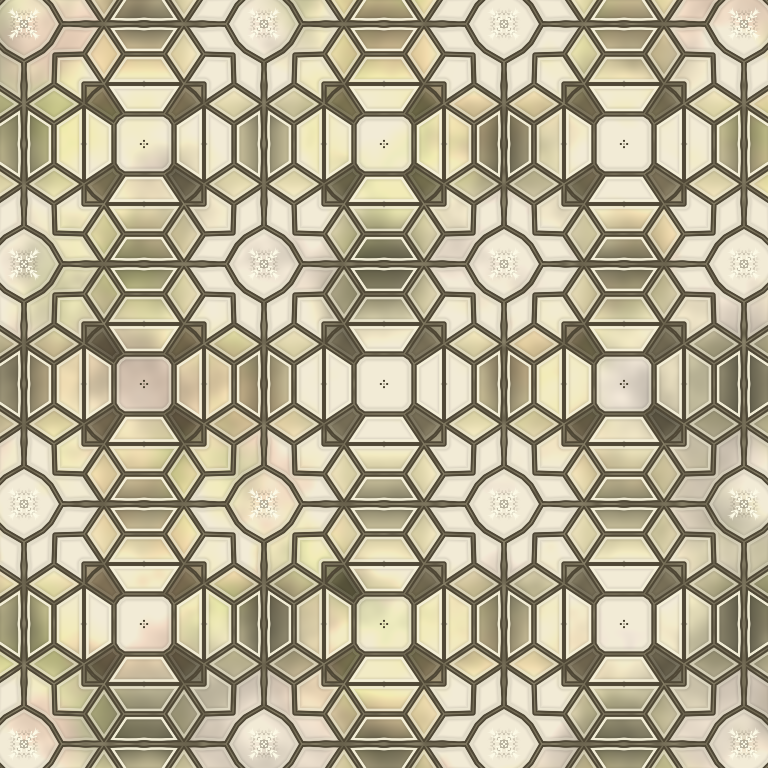
Reproduce this pattern procedurally as a Shadertoy shader.

```glsl
float hash(vec2 p) {
    vec3 h = fract(vec3(p.xyx) * 0.1031);
    h += dot(h, h.yzx + 33.33);
    return fract((h.x + h.y) * h.z);
}

float noise(vec2 p) {
    vec2 i = floor(p), f = fract(p);
    f = f * f * (3.0 - 2.0 * f);
    return mix(mix(hash(i), hash(i + vec2(1, 0)), f.x),
               mix(hash(i + vec2(0, 1)), hash(i + vec2(1, 1)), f.x), f.y);
}

float fbm(vec2 p) {
    float sum = 0.0, amp = 0.5;
    for (int i = 0; i < 4; i++) {
        sum += amp * noise(p);
        p = mat2(1.6, 1.2, -1.2, 1.6) * p + 7.3;
        amp *= 0.5;
    }
    return sum / 0.94;
}

float segment(vec2 p, vec2 a, vec2 b) {
    vec2 ab = b - a;
    return length(p - a - ab * clamp(dot(p - a, ab) / dot(ab, ab), 0.0, 1.0));
}

// Distance to the lead lines inside one folded eighth of a tile
float leadDistance(vec2 w) {
    float wave = abs(mod(w.x + 30.0, 60.0) - 30.0);
    vec2 hexP = vec2(w.x < 30.0 ? 60.0 - w.x : wave, w.y);
    vec2 rhombP = vec2(w.x < 60.0 ? w.x - 60.0 : wave, w.y);
    float d = segment(hexP, vec2(0, 40), vec2(30, 20));
    d = min(d, segment(hexP, vec2(30, 0), vec2(30, 20)));
    d = min(d, segment(rhombP, vec2(0, 40), vec2(30, 60)));
    d = min(d, segment(w, vec2(30, 20), vec2(26, 26)));
    d = min(d, segment(w, vec2(60, 40), vec2(60, 60)));
    d = min(d, segment(w, vec2(60, 40), vec2(51, 51)) + 0.8);
    d = min(d, segment(w, vec2(90, 60), vec2(89, 89)));
    d = min(d, segment(w, vec2(120, 82), vec2(101, 93)));
    d = min(d, segment(w, vec2(101, 93), vec2(97, 97)));
    d = min(d, segment(w, vec2(60, 0), vec2(60, 40)) + 0.7);
    float swell = 1.4 * noise(vec2(w.y * 0.12, 3.0));
    return min(d, segment(w, vec2(120, 0), vec2(120, 82)) - swell);
}

// Glass colour in rgb, strength of the bevel highlight in alpha
vec4 glass(vec2 w, bool upright) {
    vec2 v = 120.0 - w;
    float wave = abs(mod(w.x + 30.0, 60.0) - 30.0);
    float hexTop = 40.0 - wave * 0.667;
    if (dot(v, vec2(11, 19)) < 722.0 && v.x + v.y < 46.0)
        return vec4(0.91, 0.87, 0.80, 0.45);
    if (w.x < 30.0)
        return w.x + w.y < 52.0 ? vec4(0.91, 0.87, 0.81, 0.5) : vec4(0.43, 0.40, 0.31, 0.1);
    if (w.y < hexTop) {
        if (w.x > 90.0)
            return vec4(mix(vec3(0.66, 0.63, 0.51), vec3(0.47, 0.45, 0.36),
                            smoothstep(90.0, 120.0, w.x)), 0.95);
        if (w.x > 60.0)
            return vec4(upright ? mix(vec3(0.86, 0.83, 0.69), vec3(0.70, 0.67, 0.54),
                            smoothstep(60.0, 88.0, w.x)) : vec3(0.88, 0.85, 0.71), 0.75);
        return vec4(0.90, 0.86, 0.74, 0.9);
    }
    if (w.x < 60.0)
        return vec4(mix(vec3(0.40, 0.37, 0.29), vec3(0.55, 0.52, 0.42),
                        smoothstep(80.0, 112.0, w.x + w.y)), 0.15);
    if (w.y < 80.0 - hexTop)
        return vec4(mix(vec3(0.72, 0.69, 0.55), vec3(0.83, 0.79, 0.66),
                        smoothstep(30.0, 58.0, w.y)), 0.6);
    return w.x < 90.0 ? vec4(0.90, 0.86, 0.75, 0.6) : vec4(0.92, 0.87, 0.80, 0.4);
}

void mainImage(out vec4 fragColor, in vec2 fragCoord) {
    vec2 uv = (fragCoord - 0.5 * iResolution.xy) / iResolution.y;
    float px = 768.0 / iResolution.y;

    // Mirror each tile into one eighth, 240 units to a tile
    vec2 q = abs(fract(uv * 3.2 + 0.5) - 0.5) * 240.0;
    bool upright = q.y > q.x;
    vec2 w = upright ? q.yx : q;
    vec2 v = 120.0 - w;
    float d = leadDistance(w);
    vec4 pane = glass(w, upright);
    vec3 col = pane.rgb;

    // Cloudy stain running across the tiles
    float cloud = fbm(uv * 7.0 + 20.0);
    float hue = fbm(uv * 9.0 + 50.0);
    col *= 0.80 + 0.40 * smoothstep(0.2, 0.7, cloud);
    vec3 tint = mix(vec3(1.04, 0.97, 0.93), vec3(0.98, 1.02, 0.86), smoothstep(0.35, 0.65, hue));
    col *= mix(vec3(1), tint, 0.85 * smoothstep(0.35, 0.65, fbm(uv * 5.0 + 80.0)));
    col = min(col, vec3(0.95, 0.92, 0.84));

    // Etched star in the corner medallion
    float r = length(v);
    float arm = abs(v.y - v.x) * 0.707;
    float barb = abs(mod(r - arm * 1.5, 6.0) - 3.0);
    float star = max(1.0 - smoothstep(0.8, 0.8 + px, arm),
                     (1.0 - smoothstep(0.4, 0.4 + px, barb)) * step(arm, 4.0));
    star *= 1.0 - smoothstep(17.0, 21.0, r);
    col = mix(col, vec3(0.99, 0.98, 0.90), star);
    float speck = smoothstep(0.62, 0.75, noise(v * 0.6)) * (1.0 - smoothstep(5.0, 18.0, r));
    col = mix(col, vec3(0.48, 0.45, 0.38), 0.5 * speck);

    // Small dark marks on the centre and the frame
    float mark = min(length(w - vec2(3.2, 0)) - 1.1, length(w) - 0.6);
    mark = min(mark, abs(w.x - 60.0) * 0.8 + w.y - 3.2);
    col = mix(col, vec3(0.30, 0.27, 0.20), 1.0 - smoothstep(-0.5 * px, 0.5 * px, mark));

    // Bevel: soft shade, bright rim, dark lead with a worn crest
    col *= mix(0.88, 1.0, smoothstep(4.0, 9.0, d));
    float rim = 1.0 - smoothstep(0.7, 0.7 + px, abs(d - 4.2));
    col = mix(col, vec3(0.97, 0.95, 0.86), rim * pane.a);
    float wear = noise(uv * 90.0);
    vec3 lead = mix(vec3(0.31, 0.28, 0.21), vec3(0.56, 0.53, 0.43),
                    (1.0 - smoothstep(0.2, 0.2 + px, d)) * (0.4 + 0.5 * wear));
    col = mix(col, lead, 1.0 - smoothstep(2.6 - 0.5 * px, 2.6 + 0.5 * px, d));
    fragColor = vec4(col, 1.0);
}
```
